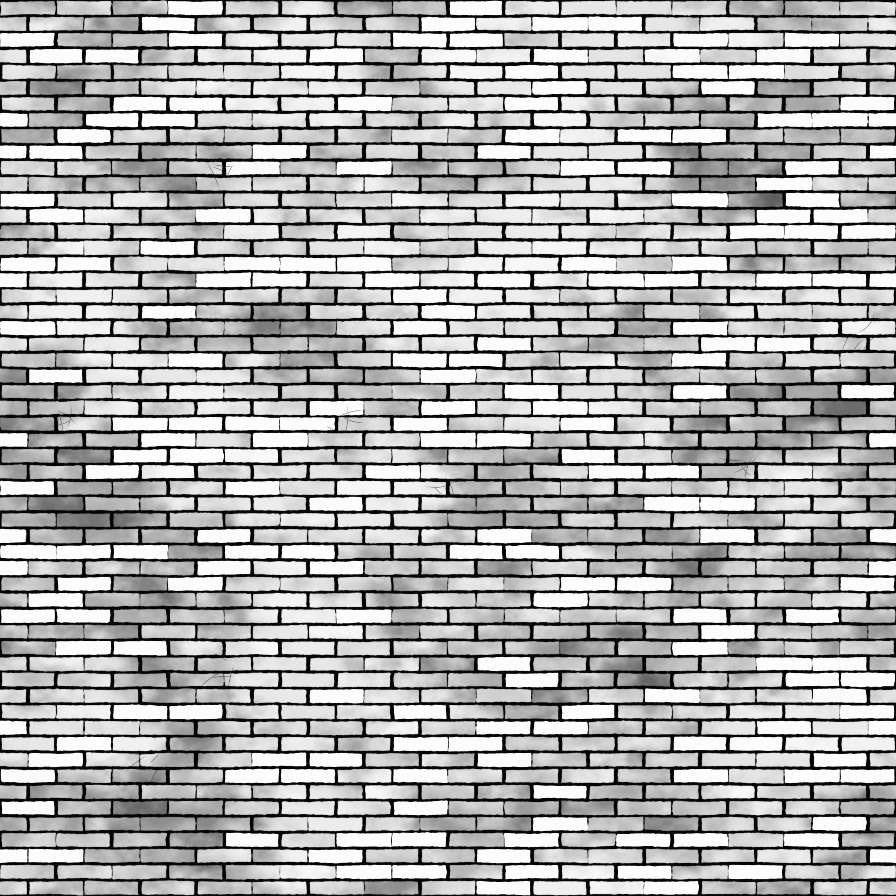
This texture is drawn by a WebGL 1 fragment shader. Its source:

```glsl
precision highp float;
// Pale brick wall in running bond with ragged ink-black mortar joints.
// Each brick gets its own tone and a watery grey wash from wrapping noise;
// a few clusters of curved hairline scratches lie on top. Tiles both ways.

uniform vec2 u_resolution;

#define BRICKS vec2(16.0, 56.0) // repeats across and down (down must be even)
#define BED 0.0015              // half width of the horizontal joints
#define JOINT_THIN 0.0003       // half width of the finest upright joints
#define JOINT_THICK 0.0020      // half width of the boldest upright joints
#define RAGGED 0.0013           // roughness of the brick edges
#define WANDER 0.0012           // slow drift of the courses
#define CORNER 0.0016           // corner radius
#define CLEAN 0.22              // share of unstained white bricks
#define STAIN 0.46              // darkness of the wash
#define SCRATCH 0.38            // darkness of the scratches

const vec3 INK = vec3(0.015);
const vec3 PAINT = vec3(1.0);

float hash(vec2 c) {
  vec3 q = fract(c.xyx * 0.1031);
  q += dot(q, q.yzx + 33.33);
  return fract((q.x + q.y) * q.z);
}

// Value noise that wraps over the unit square
float noise(vec2 p, vec2 cells, float seed) {
  vec2 g = p * cells;
  vec2 i = floor(g);
  vec2 f = g - i;
  f = f * f * (3.0 - 2.0 * f);
  vec2 a = mod(i, cells) + seed;
  vec2 b = mod(i + 1.0, cells) + seed;
  return mix(mix(hash(a), hash(vec2(b.x, a.y)), f.x),
             mix(hash(vec2(a.x, b.y)), hash(b), f.x), f.y);
}

float clouds(vec2 p, vec2 cells, float seed) {
  float sum = 0.0;
  float weight = 0.5;
  for (int i = 0; i < 5; i++) {
    sum += weight * noise(p, cells, seed);
    cells *= 2.0;
    seed += 17.0;
    weight *= 0.5;
  }
  return sum / 0.96875;
}

// Coverage of the hairlines: short arcs fanned around scattered centres
float scratches(vec2 p, float pixel) {
  float ink = 0.0;
  for (int i = 0; i < 8; i++) {
    float k = float(i);
    vec2 centre = vec2(hash(vec2(k, 3.7)), hash(vec2(k, 41.3)));
    for (int j = 0; j < 4; j++) {
      vec2 s = vec2(k + 11.0, float(j) * 7.0 + 5.0);
      vec2 jitter = vec2(hash(s), hash(s + 31.0)) - 0.5;
      vec2 d = fract(p - centre - jitter * 0.03 + 0.5) - 0.5;
      float angle = 6.2832 * hash(s + 63.0);
      float c = cos(angle);
      float n = sin(angle);
      d = vec2(c * d.x + n * d.y, c * d.y - n * d.x);
      float arc = abs(d.y - (hash(s + 87.0) - 0.5) * 40.0 * d.x * d.x);
      float reach = 0.008 + 0.012 * hash(s + 99.0);
      float line = 1.0 - smoothstep(0.0, max(0.0009, 0.8 * pixel), arc);
      ink = max(ink, line * (1.0 - smoothstep(0.4, 1.0, abs(d.x) / reach)));
    }
  }
  return ink;
}

void main() {
  vec2 p = gl_FragCoord.xy / u_resolution;
  float pixel = 1.0 / min(u_resolution.x, u_resolution.y);

  // Layout: every other course moves by half a brick
  vec2 drift = vec2(noise(p, vec2(48.0, 112.0), 5.0),
                    noise(p, vec2(32.0, 56.0), 71.0)) - 0.5;
  vec2 g = (p + WANDER * drift) * BRICKS;
  float course = floor(g.y);
  g.x += 0.5 * (1.0 - mod(course, 2.0));
  vec2 id = mod(floor(g), BRICKS);
  vec2 f = fract(g);

  // Distance inward from the edge, with uneven joint widths
  float side = step(0.5, f.y);
  float upright = hash(vec2(mod(floor(g.x + 0.5), BRICKS.x), id.y) + 23.0);
  float tilt = (hash(id + 57.0 + 40.0 * side) - 0.5) * (f.x - 0.5);
  vec2 inset = vec2(mix(JOINT_THIN, JOINT_THICK, smoothstep(0.1, 0.7, upright)),
                    BED * (0.8 + 0.4 * hash(id + 131.0 + side) + 0.7 * tilt));
  vec2 edge = (0.5 - abs(f - 0.5)) / BRICKS - inset;
  edge += RAGGED * (0.6 * noise(p, vec2(220.0), 9.0)
                  + 0.4 * noise(p, vec2(420.0), 37.0) - 0.5);
  float inside = CORNER - length(max(CORNER - edge, 0.0));
  float soft = max(0.0004, 0.6 * pixel);
  float brick = smoothstep(-soft, soft, inside);

  // Tone: clean bricks stay white, the rest take a wash
  float pick = hash(id + 201.0);
  float worn = smoothstep(CLEAN - 0.02, CLEAN + 0.02, pick);
  vec2 shift = vec2(hash(id + 7.0), hash(id + 19.0));
  float wall = clouds(p, vec2(9.0, 11.0), 3.0);
  float local = clouds(p + shift, vec2(36.0, 48.0), 151.0);
  float wash = smoothstep(0.36, 0.78, 0.68 * wall + 0.32 * local);
  float tone = 0.99 - worn * (0.02 + 0.08 * hash(id + 83.0));
  tone -= STAIN * wash * worn * (0.45 + 0.75 * hash(id + 109.0));
  tone -= worn * 0.07 * (1.0 - smoothstep(0.0, CORNER, inside));
  tone *= 1.0 - SCRATCH * scratches(p, pixel);

  gl_FragColor = vec4(mix(INK, PAINT * tone, brick), 1.0);
}
```
